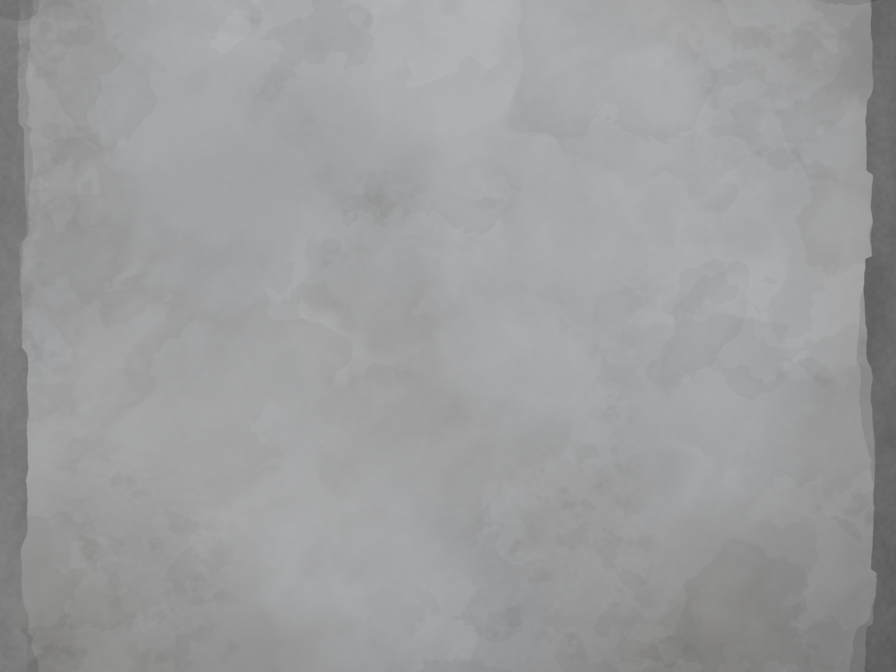
Write a Shadertoy shader that draws this texture.

```glsl
// Worn grey plaster wall: cloudy mottling, ragged brushed patches, dark torn side strips.
#define CLOUD_SCALE 2.8
#define PATCH_SCALE 3.2
#define CLOUD_DEPTH 0.115
#define PATCH_DEPTH 0.021
#define GRAIN_DEPTH 0.020
#define SCUFF_DEPTH 0.020
#define VIGNETTE_DEPTH 0.075
#define STRIP_WIDTH 0.031
#define PLASTER_TONE vec3(0.640, 0.643, 0.647)
#define LEFT_TONE vec3(0.475, 0.476, 0.478)
#define RIGHT_TONE vec3(0.400, 0.398, 0.396)

float hash(vec2 p) {
    vec3 q = fract(vec3(p.xyx) * 0.1031);
    q += dot(q, q.yzx + 33.33);
    return fract((q.x + q.y) * q.z);
}

float valueNoise(vec2 p) {
    vec2 cell = floor(p), f = fract(p);
    f = f * f * (3.0 - 2.0 * f);
    return mix(mix(hash(cell), hash(cell + vec2(1, 0)), f.x),
               mix(hash(cell + vec2(0, 1)), hash(cell + vec2(1, 1)), f.x), f.y);
}

// Layered noise, centred on zero
float fbm(vec2 p, int octaves) {
    float sum = 0.0, amp = 0.5;
    for (int i = 0; i < octaves; i++) {
        sum += amp * (valueNoise(p) - 0.5);
        p = mat2(1.6, 1.2, -1.2, 1.6) * p + 17.3;
        amp *= 0.5;
    }
    return sum;
}

// Overlapping washes: a border is crisp in places and fades out in others
float brushedPatches(vec2 p) {
    float sum = 0.0;
    for (int i = 0; i < 5; i++) {
        float k = float(i);
        vec2 q = p * (PATCH_SCALE + 1.0 * k) + 31.7 * k + 5.0;
        float softness = smoothstep(0.25, 0.7, valueNoise(q * 0.9 + 50.0));
        float blur = mix(0.008, 0.16, softness);
        float field = fbm(q + 0.45 * fbm(q * 2.5, 3), 6) + 0.07 * fbm(q * 11.0, 4);
        float body = smoothstep(-blur, blur, field - 0.08);
        float fade = 1.0 - 0.75 * smoothstep(0.08, 0.26, field);
        sum += body * fade * (mod(k, 2.0) < 0.5 ? 1.0 : -0.9);
    }
    return sum;
}

// Ragged border: slow drift, abrupt chips and small nicks
float tornWidth(float y, float seed) {
    float drift = valueNoise(vec2(y * 3.5, seed)) - 0.5;
    float chips = smoothstep(0.47, 0.53, valueNoise(vec2(y * 9.0, seed + 7.0))) - 0.5;
    float nicks = fbm(vec2(y * 42.0, seed + 13.0), 4);
    return STRIP_WIDTH + 0.020 * drift + 0.009 * chips + 0.007 * nicks;
}

void mainImage(out vec4 fragColor, in vec2 fragCoord) {
    vec2 p = fragCoord / iResolution.y;
    float aspect = iResolution.x / iResolution.y;
    vec2 uv = vec2(p.x / aspect, p.y);
    float pixel = 1.0 / iResolution.y;

    // Cloudy plaster
    vec2 warp = vec2(fbm(p * 3.0 + 3.0, 4), fbm(p * 3.0 + 41.0, 4));
    float cloud = fbm(p * CLOUD_SCALE + 0.9 * warp + 9.0, 7);
    float tone = CLOUD_DEPTH * cloud - PATCH_DEPTH * brushedPatches(p + 0.04 * warp);

    // Light falls off to the sides and the lower right
    vec2 c = uv - vec2(0.46, 0.60);
    tone -= VIGNETTE_DEPTH * smoothstep(0.14, 0.64, dot(c, c) * 1.35);
    tone += 0.018 * c.y - 0.012 * c.x + 0.004;

    // Broken scuffs gathered in the darker areas, over an even fine grain
    float scuffArea = smoothstep(0.0, 0.14, fbm(p * 4.5 + 23.0, 4) - 0.8 * tone);
    float scuff = smoothstep(0.03, 0.13, fbm(p * vec2(30.0, 36.0), 5)) * scuffArea;
    float grain = fbm(p * 140.0, 2);
    tone += GRAIN_DEPTH * grain * (0.6 + 0.6 * scuffArea) - SCUFF_DEPTH * scuff;

    // Cool lights, warm shadows
    float warmth = clamp(0.9 * fbm(p * 2.8 + 71.0, 4) - 3.0 * tone, -0.5, 0.5);
    vec3 wall = PLASTER_TONE + tone + warmth * vec3(0.012, 0.001, -0.016);

    // Torn side strips
    float left = tornWidth(p.y + 0.01 * warp.x, 2.0) - 0.004 - p.x;
    float right = tornWidth(p.y + 0.01 * warp.y, 29.0) + 0.004 - (aspect - p.x);
    float edge = 0.6 * pixel + 0.0006;
    float stain = 0.14 * fbm(p * vec2(16.0, 7.0) + 19.0, 6) + 0.05 * grain;
    vec3 color = mix(wall, LEFT_TONE + stain, smoothstep(-edge, edge, left));
    color = mix(color, RIGHT_TONE + stain, smoothstep(-edge, edge, right));

    // Second, fainter tear beside parts of each border
    float border = max(left, right);
    float side = p.x < 0.5 * aspect ? 3.0 : 47.0;
    float reach = 0.045 * (valueNoise(vec2(p.y * 5.0, side)) - 0.42) + 0.02 * fbm(p * 24.0, 4);
    float rim = smoothstep(-edge, edge, border + reach) * smoothstep(edge, -edge, border);
    color -= 0.050 * rim;

    // Chipped stains along the top
    float chip = 0.20 * fbm(p * vec2(5.0, 9.0) + 83.0, 6) - 0.012 - (1.0 - p.y);
    color -= 0.050 * smoothstep(-0.002, 0.002, chip);

    fragColor = vec4(clamp(color, 0.0, 1.0), 1.0);
}
```
